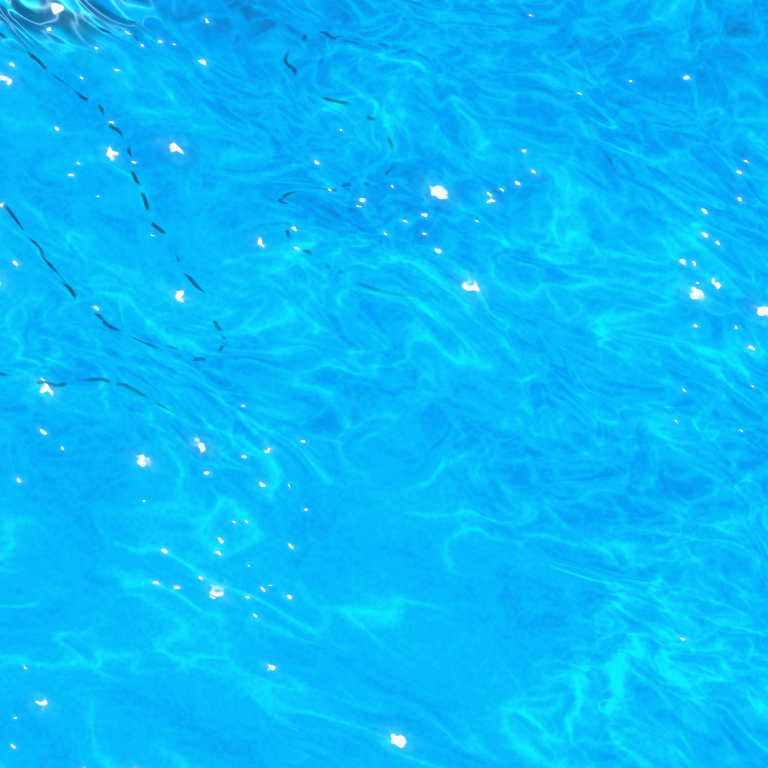
Reproduce this texture procedurally as a Shadertoy shader.

```glsl
// Sunlit pool water: warped gradient noise, stretched along a drifting current,
// gives soft tones and a fine web of bright caustic veins. Dark creases break
// the far left, and scattered cells carry clustered white sun glints.

#define CURRENT_ANGLE -0.46
#define STRETCH 1.9
#define WARP 0.12
#define BROAD_TONE 3.1
#define VEIN_GAIN 2.7
#define CHOP_GAIN 3.6
#define GRAIN_GAIN 0.8
#define CREASE_GAIN 0.85
#define GLINT_SIZE 0.19
#define GLINT_AMOUNT 0.34

const vec3 SHADE = vec3(0.06, 0.50, 0.79);
const vec3 DEEP  = vec3(0.02, 0.64, 0.97);
const vec3 WATER = vec3(0.02, 0.73, 0.98);
const vec3 LIGHT = vec3(0.04, 0.80, 0.99);
const vec3 GLOW  = vec3(0.04, 0.92, 0.99);
const vec3 CREASE = vec3(0.06, 0.32, 0.50);

vec2 hash2(vec2 p) {
    vec3 q = fract(p.xyx * vec3(0.1031, 0.1030, 0.0973));
    q += dot(q, q.yzx + 33.33);
    return fract((q.xx + q.yz) * q.zy);
}

float corner(vec2 cell, vec2 offset, vec2 f) {
    float a = 6.2832 * hash2(cell + offset).x;
    return dot(vec2(cos(a), sin(a)), f - offset);
}

// Gradient noise, roughly -0.7 to 0.7
float noise(vec2 p) {
    vec2 i = floor(p), f = p - i;
    vec2 u = f * f * f * (f * (f * 6.0 - 15.0) + 10.0);
    float low = mix(corner(i, vec2(0, 0), f), corner(i, vec2(1, 0), f), u.x);
    float high = mix(corner(i, vec2(0, 1), f), corner(i, vec2(1, 1), f), u.x);
    return mix(low, high, u.y);
}

vec2 noise2(vec2 p) { return vec2(noise(p), noise(p + 31.7)); }

float fbm(vec2 p) {
    float sum = 0.0, gain = 0.6;
    for (int i = 0; i < 4; i++) {
        sum += gain * noise(p);
        p = mat2(0.8, 0.6, -0.6, 0.8) * p * 2.05 + 7.3;
        gain *= 0.5;
    }
    return sum;
}

// Thin bright line where the noise crosses zero
float vein(float n, float sharpness) {
    return 1.0 / (1.0 + n * n * sharpness * sharpness);
}

// Line of even width along the zero crossing of n
float contour(float n, float width) {
    float slope = length(vec2(dFdx(n), dFdy(n))) * iResolution.y;
    return smoothstep(width, 0.2 * width, abs(n) / max(slope, 1.5));
}

// Irregular bright spots, one candidate per cell, gathered in clusters
float glints(vec2 p, float cells, float amount, float size) {
    vec2 g = p * cells, id = floor(g);
    vec2 wobble = noise2(p * 95.0) * size * 0.8;
    float light = 0.0;
    for (int y = -1; y <= 1; y++)
    for (int x = -1; x <= 1; x++) {
        vec2 c = id + vec2(x, y);
        vec2 place = hash2(c + 11.0), pick = hash2(c + 91.7);
        vec2 at = c / cells;
        float bias = 0.25 * (0.5 - at.x) + 0.2 * (at.y - 0.5);
        float cluster = smoothstep(0.0, 0.35, noise(at * 5.0 + 3.0) + bias);
        vec2 d = g - c - place + wobble;
        d.y += 0.35 * d.x;
        float r = size * mix(0.4, 1.0, pick.y);
        float len = length(d * vec2(0.8, 1.15));
        float spot = smoothstep(r, 0.4 * r, len) + 0.28 * exp(-len * len / (2.5 * r * r));
        light = max(light, spot * step(pick.x, amount * cluster));
    }
    return min(light, 1.0);
}

void mainImage(out vec4 fragColor, in vec2 fragCoord) {
    vec2 p = fragCoord / iResolution.y;

    // Current-aligned coordinates, warped at three scales
    float ca = cos(CURRENT_ANGLE), sa = sin(CURRENT_ANGLE);
    vec2 q = vec2(ca * p.x + sa * p.y, ca * p.y - sa * p.x);
    q.y *= STRETCH;
    q += WARP * noise2(q * 2.6 + 4.0);
    vec2 smoothFlow = q;
    q += 0.05 * noise2(q * 8.0 + 60.0);
    q += 0.022 * noise2(q * 21.0 + 11.0);

    // Broad light and shade, darker towards the far edge
    float tone = BROAD_TONE * fbm(q * 3.4 + 9.0) - 0.05;
    tone += 0.3 - 1.4 * smoothstep(0.55, 1.05, p.y);

    // Caustic veins, and finer chop on the far and right side
    float patches = smoothstep(-0.3, 0.3, noise(q * 5.0 + 50.0));
    float chop = smoothstep(-0.3, 0.3, noise(p * 3.0 + 5.0) + 0.5 * (p.x + p.y - 0.95));
    chop = mix(0.3, 1.0, chop);
    tone += VEIN_GAIN * (patches * vein(noise(q * 8.5 + 2.0), 12.0) - 0.19);
    tone += 1.8 * chop * (vein(noise(q * 17.0 + 14.0), 9.0) - 0.42);
    tone += CHOP_GAIN * chop * (fbm(q * 25.0 + 8.0) + 0.4 * vein(noise(q * 33.0), 8.0) - 0.18);
    tone += GRAIN_GAIN * (noise(p * 110.0) + noise(p * 190.0));

    // Flatten the middle tones so that the plain water colour prevails
    tone *= 1.1 * abs(tone) / (abs(tone) + 0.35);

    vec3 col = mix(SHADE, DEEP, smoothstep(-5.5, -1.7, tone));
    col = mix(col, WATER, clamp((tone + 1.7) / 1.7, 0.0, 1.0));
    col = mix(col, LIGHT, clamp(tone / 1.5, 0.0, 1.0));
    col = mix(col, GLOW, clamp((tone - 1.5) / 2.2, 0.0, 1.0));

    // Dark broken creases at the upper left, glassy in the very corner
    float farLeft = smoothstep(0.6, 0.2, length((p - vec2(0.05, 0.85)) * vec2(0.9, 1.0)));
    float broken = smoothstep(-0.05, 0.2, noise(q * 32.0 + 60.0));
    float fold = noise(smoothFlow * 3.2 + 33.0) + 0.08 * noise(q * 18.0);
    float crease = contour(fold, 0.0038) * broken * farLeft;
    float glassy = smoothstep(0.17, 0.03, length((p - vec2(0.06, 1.0)) * vec2(0.8, 2.0)));
    crease += glassy * smoothstep(-0.2, 0.15, noise(q * 24.0 + 5.0));
    col = mix(col, CREASE, CREASE_GAIN * min(crease, 1.0));
    col += 0.4 * glassy * vein(noise(q * 32.0 + 70.0), 12.0);

    // Sun glints, large and small
    float sun = glints(p, 16.0, GLINT_AMOUNT, GLINT_SIZE);
    sun = max(sun, 0.9 * glints(p + 0.003, 42.0, 0.55 * GLINT_AMOUNT, GLINT_SIZE));
    col = mix(col, vec3(0.95, 0.98, 1.0), sun);

    fragColor = vec4(clamp(col, 0.0, 1.0), 1.0);
}
```
